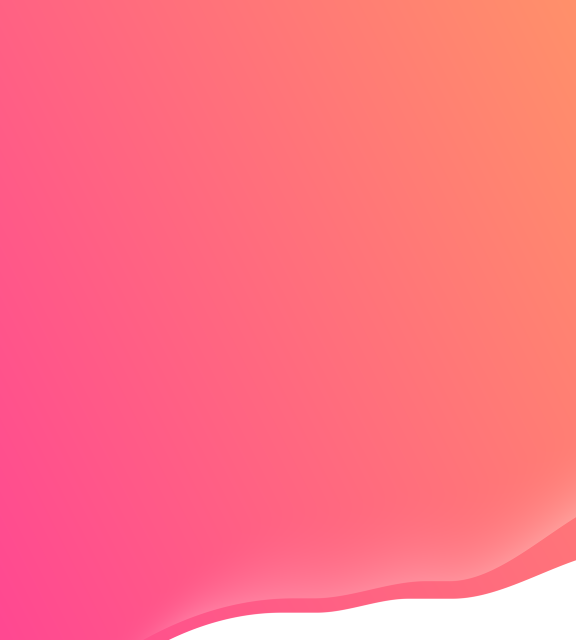
Write a WebGL 1 fragment shader that draws this background.

```glsl
precision highp float;
// A diagonal pink-to-orange gradient sheet ending in a wavy lower rim.
// Two terraced curves, each a parabolic foot plus two smooth rises, bound
// the glowing sheet and the flat ribbon beneath it, over a white ground.

uniform vec2 u_resolution;

// Colours
const vec3 PINK = vec3(1.0, 0.28, 0.57);
const vec3 ORANGE = vec3(1.0, 0.565, 0.415);
const vec3 WHITE = vec3(1.0);

// Share of each axis in the gradient, and the ribbon's shift towards pink
const vec2 GRADIENT_AXIS = vec2(0.64, 0.36);
const float RIBBON_SHIFT = 0.08;

// Foot of each curve: x where it levels off, half width, height
const vec3 SHEET_FOOT = vec3(0.51, 0.2614, 0.0651);
const vec3 RIBBON_FOOT = vec3(0.49, 0.197, 0.0427);

// Rises of each curve: start x, end x, height
const vec3 SHEET_STEP = vec3(0.545, 0.74, 0.0268);
const vec3 RIBBON_STEP = vec3(0.55, 0.71, 0.0218);
const vec3 SHEET_SLOPE = vec3(0.78, 1.12, 0.14);
const vec3 RIBBON_SLOPE = vec3(0.785, 1.09, 0.076);

// Glow along the sheet's rim, from left to right
const vec2 GLOW_DEPTH = vec2(0.06, 0.16);
const vec2 GLOW_STRENGTH = vec2(0.16, 0.25);
const vec2 GLOW_FADE_IN = vec2(0.17, 0.36);
const float GLOW_FALLOFF = 2.6;

const float EDGE_SOFTNESS = 0.7; // half width of an edge, in pixels

float rise(float x, vec3 shape) {
  return shape.z * smoothstep(shape.x, shape.y, x);
}

// Height of a rim: a rounded foot on the left, then two rises
float rimHeight(float x, vec3 foot, vec3 stepUp, vec3 slope) {
  float left = max(foot.x - x, 0.0) / foot.y;
  return foot.z * (1.0 - left * left) + rise(x, stepUp) + rise(x, slope);
}

vec3 diagonalGradient(float t) {
  return mix(PINK, ORANGE, clamp(t, 0.0, 1.0));
}

// White glow that is strongest on the rim and fades upwards
float rimGlow(float x, float above) {
  float depth = mix(GLOW_DEPTH.x, GLOW_DEPTH.y, smoothstep(0.2, 0.55, x));
  float strength = mix(GLOW_STRENGTH.x, GLOW_STRENGTH.y, x);
  strength *= smoothstep(GLOW_FADE_IN.x, GLOW_FADE_IN.y, x);
  float fade = clamp(1.0 - max(above, 0.0) / depth, 0.0, 1.0);
  return strength * pow(fade, GLOW_FALLOFF);
}

void main() {
  vec2 uv = gl_FragCoord.xy / u_resolution;
  float soft = EDGE_SOFTNESS / u_resolution.y;
  float t = dot(uv, GRADIENT_AXIS);

  // Signed heights above the two rims
  float aboveSheet = uv.y - rimHeight(uv.x, SHEET_FOOT, SHEET_STEP, SHEET_SLOPE);
  float aboveRibbon = uv.y - rimHeight(uv.x, RIBBON_FOOT, RIBBON_STEP, RIBBON_SLOPE);

  // Layers from back to front: ground, ribbon, glowing sheet
  vec3 ribbon = diagonalGradient(t - RIBBON_SHIFT * uv.x);
  vec3 sheet = mix(diagonalGradient(t), WHITE, rimGlow(uv.x, aboveSheet));
  vec3 color = mix(WHITE, ribbon, smoothstep(-soft, soft, aboveRibbon));
  color = mix(color, sheet, smoothstep(-soft, soft, aboveSheet));

  gl_FragColor = vec4(color, 1.0);
}
```
